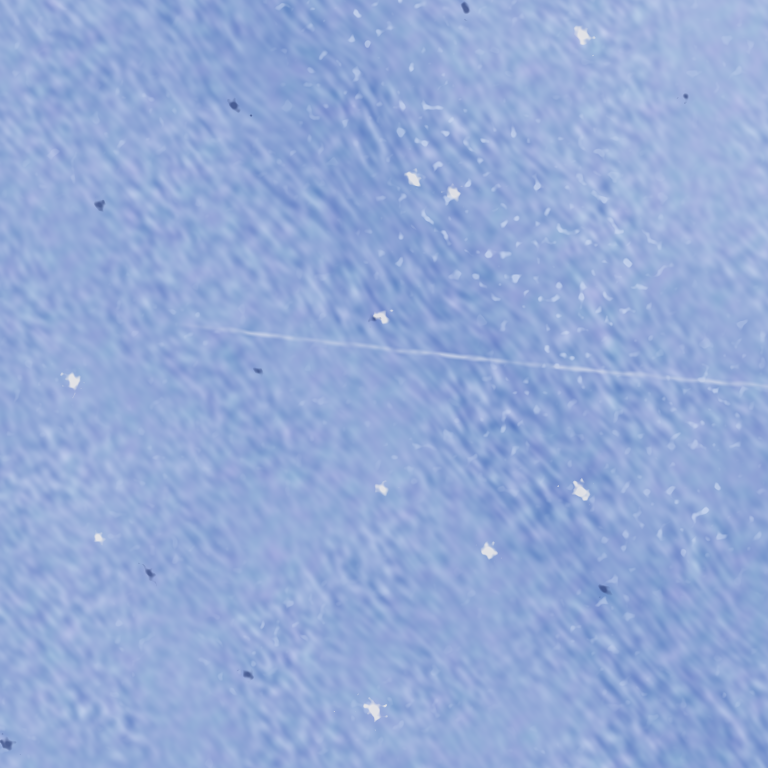
This texture is drawn by a WebGL 2 fragment shader. Its source:

```glsl
#version 300 es
precision highp float;

#define BASE_COLOR vec3(0.577, 0.667, 0.847)
#define TONE_AXIS vec3(1.0, 0.80, 0.42)
#define FLECK_COLOR vec3(0.80, 0.85, 0.94)
#define CHIP_COLOR vec3(0.93, 0.92, 0.91)
#define PIT_COLOR vec3(0.20, 0.28, 0.50)
#define STREAK_DIR vec2(0.64, -0.768)
#define BAND_ORIGIN vec2(0.42, 0.86)
#define BAND_NORMAL vec2(0.855, 0.52)
#define GRAIN_SCALE 88.0
#define GRAIN_CONTRAST 0.14
#define STREAK_CONTRAST 0.17

uniform vec2 u_resolution;
out vec4 fragColor;

vec2 hash22(vec2 p) {
    vec3 q = fract(vec3(p.xyx) * vec3(0.1031, 0.1030, 0.0973));
    q += dot(q, q.yzx + 33.33);
    return fract((q.xx + q.yz) * q.zy);
}

float corner(vec2 cell, vec2 f, vec2 offset) {
    return dot(hash22(cell + offset) * 2.0 - 1.0, f - offset);
}

// Gradient noise, centred on zero
float noise(vec2 p) {
    p += 200.0;
    vec2 cell = floor(p), f = fract(p);
    vec2 u = f * f * f * (f * (f * 6.0 - 15.0) + 10.0);
    float low = mix(corner(cell, f, vec2(0, 0)), corner(cell, f, vec2(1, 0)), u.x);
    float high = mix(corner(cell, f, vec2(0, 1)), corner(cell, f, vec2(1, 1)), u.x);
    return mix(low, high, u.y);
}

float fbm(vec2 p) {
    float sum = 0.0, amplitude = 1.0;
    for (int i = 0; i < 4; i++) {
        sum += amplitude * noise(p);
        p = mat2(1.6, 1.2, -1.2, 1.6) * p + 7.3;
        amplitude *= 0.5;
    }
    return sum;
}

// Sparse ragged spots, one candidate per grid cell
float spots(vec2 p, float grid, float chance, float radius, float pixel) {
    float cover = 0.0;
    vec2 home = floor(p * grid);
    float ragged = 1.0 + 1.2 * noise(p * 130.0);
    for (int y = -1; y <= 1; y++) {
        for (int x = -1; x <= 1; x++) {
            vec2 cell = home + vec2(x, y);
            vec2 spread = hash22(cell + 31.0);
            vec2 pick = hash22(cell + 87.0);
            vec2 d = p - (cell + spread) / grid;
            d = vec2(dot(d, STREAK_DIR) * 0.7, dot(d, vec2(-STREAK_DIR.y, STREAK_DIR.x)));
            float size = radius * mix(0.5, 1.0, pick.y);
            float edge = length(d) * ragged - size;
            float soft = pixel + 0.0012;
            cover = max(cover, step(pick.x, chance) * (1.0 - smoothstep(-soft, soft, edge)));
        }
    }
    return cover;
}

// Long thin scratch, uneven along its length
float scratch(vec2 p, float pixel) {
    float s = p.x - 0.24;
    float line = 0.577 - 0.125 * s + 0.025 * s * s + 0.003 * noise(vec2(p.x * 22.0, 4.0));
    float width = 0.0024 + 0.0022 * noise(vec2(p.x * 38.0, 9.0));
    float soft = pixel + 0.0015;
    float core = 1.0 - smoothstep(width - soft, width + soft, abs(p.y - line));
    float wear = clamp(0.62 + 0.9 * noise(vec2(p.x * 11.0, 2.0)) + 0.8 * noise(p * 70.0), 0.0, 0.9);
    return core * wear * smoothstep(-0.03, 0.10, s);
}

void main() {
    float side = min(u_resolution.x, u_resolution.y);
    vec2 p = gl_FragCoord.xy / side;
    float pixel = 1.0 / side;

    // Broad tones: dark diagonal band, paler upper side, clouding
    float clouds = fbm(p * 4.5);
    float across = dot(p - BAND_ORIGIN, BAND_NORMAL) + 0.10 * noise(p * 5.0 + 40.0);
    float band = exp(-across * across / 0.011);
    float pale = smoothstep(0.08, 0.36, across) * smoothstep(0.35, 0.85, p.y);
    float tone = 0.055 * clouds + 0.045 * pale - 0.05 * band * (1.0 + 1.2 * clouds);

    // Brushed streaks along the band, short grain elsewhere
    vec2 warped = p + 0.02 * vec2(noise(p * 6.0 + 11.0), noise(p * 6.0 + 53.0));
    vec2 brushed = vec2(dot(warped, STREAK_DIR), dot(warped, vec2(-STREAK_DIR.y, STREAK_DIR.x)));
    float streakArea = 0.25 + 0.75 * exp(-across * across / 0.05);
    float streaks = noise(brushed * vec2(17.0, 75.0)) + 0.5 * noise(brushed * vec2(30.0, 120.0) + 19.0);
    float patchy = clamp(0.85 + 1.3 * noise(p * 7.0 + 71.0), 0.35, 1.3);
    float grain = noise(brushed * vec2(0.6, 1.0) * GRAIN_SCALE) + 0.6 * noise(p * GRAIN_SCALE * 0.5 + 5.0);
    tone += STREAK_CONTRAST * streaks * streakArea * patchy;
    tone += GRAIN_CONTRAST * grain * patchy;

    vec3 color = BASE_COLOR + tone * TONE_AXIS;
    color += vec3(0.03, -0.02, 0.01) * noise(p * 38.0 + 90.0);

    // Pale flecks gathered on the upper side of the band
    float cluster = exp(-pow((across - 0.13) / 0.12, 2.0)) * smoothstep(0.02, 0.75, p.y);
    cluster = clamp(cluster + 0.15 + 1.1 * noise(p * 8.0 + 23.0), 0.0, 1.0);
    float fleck = smoothstep(0.20, 0.48, noise(p * 68.0 + 61.0) + 0.3 * noise(p * 130.0));
    color = mix(color, FLECK_COLOR, 0.75 * fleck * cluster);

    // Scratch, bright chips and dark pits
    color = mix(color, vec3(0.77, 0.81, 0.90), scratch(p, pixel));
    color = mix(color, CHIP_COLOR, 0.85 * spots(p, 12.0, 0.05, 0.008, pixel));
    color = mix(color, PIT_COLOR, 0.75 * spots(p + 3.0, 14.0, 0.05, 0.005, pixel));

    fragColor = vec4(clamp(color, 0.0, 1.0), 1.0);
}
```
